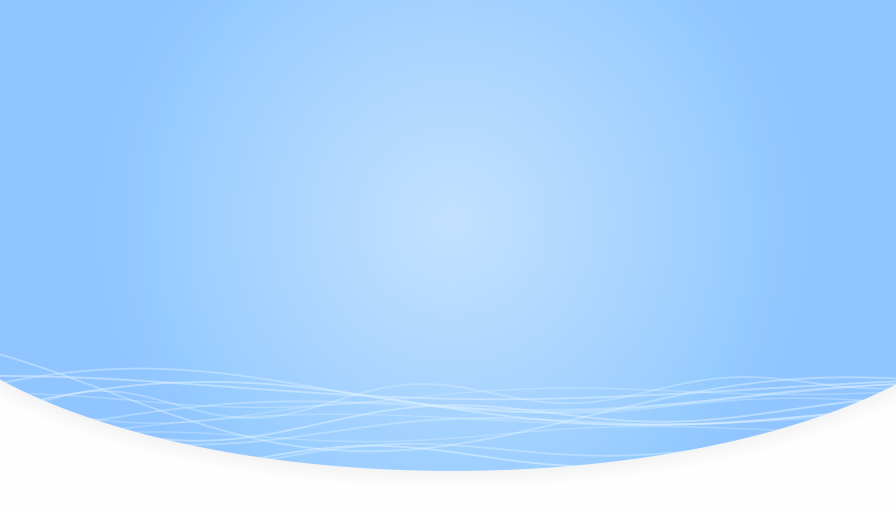
Give the GLSL for this background, as a Shadertoy shader.

```glsl
// A pale blue radial glow fills a bowl whose curved lower rim rests on white.
// Thin wave strands cross the lower part of the bowl. The rim is the lower half
// of an ellipse with a soft shadow; each strand is a tilted, fading cosine.

const float TAU = 6.2831853;
const float ASPECT = 1.766;
const vec3 GLOW_CORE = vec3(0.768, 0.882, 1.0);
const vec3 GLOW_RIM = vec3(0.588, 0.798, 1.0);
const vec3 OUTER_BLUE = vec3(0.569, 0.773, 1.0);
const vec3 STRAND_COLOR = vec3(0.86, 0.94, 1.0);
const vec3 PAPER = vec3(0.998);

// Main strands: base height, tilt, amplitude, crest position
const int MAIN_COUNT = 10;
const vec4 WAVES[MAIN_COUNT] = vec4[MAIN_COUNT](
    vec4(0.205, 0.00, 0.125, -0.12),
    vec4(0.224, 0.00, 0.056, 0.17),
    vec4(0.197, 0.00, 0.060, 0.25),
    vec4(0.190, 0.06, 0.036, 0.11),
    vec4(0.152, 0.05, 0.036, 0.50),
    vec4(0.090, 0.04, 0.025, 0.45),
    vec4(0.100, 0.00, 0.030, 0.42),
    vec4(0.165, 0.07, 0.028, 0.30),
    vec4(0.130, 0.06, 0.022, 0.52),
    vec4(0.225, 0.02, 0.035, 0.00));
const float CYCLES[MAIN_COUNT] = float[MAIN_COUNT](
    0.9, 1.1, 1.0, 2.8, 1.9, 2.0, 2.0, 1.3, 1.8, 0.8);
const int FINE_COUNT = 4;

float hash(float n) {
    n = fract(n * 0.1031);
    n *= n + 33.33;
    return fract(n * (n + n));
}

// Approximate signed distance to an ellipse extended straight upward
float bowlDistance(vec2 p, vec2 center, vec2 radius) {
    vec2 q = vec2(p.x - center.x, min(p.y - center.y, 0.0)) / radius;
    float k = length(q);
    return k * (k - 1.0) / max(length(q / radius), 0.001);
}

float waveHeight(float u, vec4 wave, float cycles) {
    float fade = mix(1.0, 0.4, u);
    return wave.x + wave.y * u
         + wave.z * fade * cos(TAU * cycles * (u - wave.w));
}

float strand(float offset, float halfWidth, float pixel) {
    return clamp((halfWidth - abs(offset)) / pixel + 0.5, 0.0, 1.0)
         * min(1.0, 2.0 * halfWidth / pixel);
}

vec3 radialGlow(vec2 p, vec2 center) {
    float r = distance(p, center);
    vec3 color = mix(GLOW_CORE, GLOW_RIM, clamp(r / 0.60, 0.0, 1.0));
    return mix(color, OUTER_BLUE, smoothstep(0.56, 0.72, r));
}

vec3 addStrands(vec3 color, vec2 p, float pixel) {
    float u = p.x / ASPECT;
    for (int i = 0; i < MAIN_COUNT; i++) {
        float offset = p.y - waveHeight(u, WAVES[i], CYCLES[i]);
        float opacity = mix(0.38, 0.58, hash(float(i) + 3.0));
        color = mix(color, STRAND_COLOR, opacity * strand(offset, 0.0018, pixel));
    }
    // Fainter filler strands with hashed shapes
    for (int i = 0; i < FINE_COUNT; i++) {
        float id = float(i);
        vec4 wave = vec4(0.13 + 0.025 * id, 0.03, 0.012 + 0.015 * hash(id + 11.0),
                         hash(id + 23.0));
        float offset = p.y - waveHeight(u, wave, 1.2 + hash(id + 37.0));
        color = mix(color, STRAND_COLOR, 0.35 * strand(offset, 0.0014, pixel));
    }
    return color;
}

void mainImage(out vec4 fragColor, in vec2 fragCoord) {
    vec2 p = fragCoord / iResolution.xy * vec2(ASPECT, 1.0);
    float pixel = 1.0 / iResolution.y;

    // Blue bowl with its glow and strands
    vec3 bowl = radialGlow(p, vec2(0.892, 0.563));
    bowl = addStrands(bowl, p, pixel);

    // White ground with the shadow under the rim
    float rim = bowlDistance(p, vec2(0.892, 0.510), vec2(1.103, 0.437));
    float shadow = 1.0 - smoothstep(-0.015, 0.045, rim);
    vec3 ground = PAPER - vec3(0.052, 0.050, 0.046) * shadow;

    float inside = clamp(0.5 - rim / pixel, 0.0, 1.0);
    fragColor = vec4(mix(ground, bowl, inside), 1.0);
}
```
